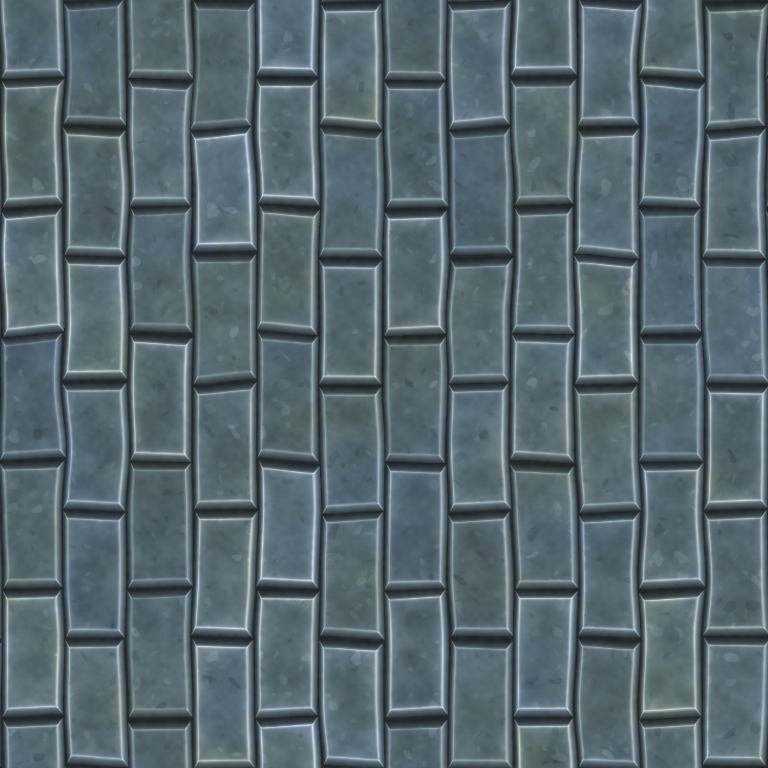
A WebGL 1 fragment shader for this texture:

```glsl
precision highp float;
uniform vec2 u_resolution;

const vec2 GRID = vec2(12.0, 6.0);      // columns and rows of blocks
const float STAGGER = 0.39;             // lift of every even column
const vec2 FACE = vec2(0.405, 0.86);    // half size of the flat face, in column widths
const vec3 SLATE_TINT = vec3(0.825, 1.0, 1.075);
const vec3 SHINE_TINT = vec3(0.93, 1.0, 1.04);

float hash(vec2 p) {
  return fract(sin(dot(p, vec2(127.1, 311.7))) * 43758.5453);
}

float noise(vec2 p) {
  vec2 i = floor(p), f = fract(p);
  f = f * f * (3.0 - 2.0 * f);
  float low = mix(hash(i), hash(i + vec2(1.0, 0.0)), f.x);
  float high = mix(hash(i + vec2(0.0, 1.0)), hash(i + vec2(1.0, 1.0)), f.x);
  return mix(low, high, f.y);
}

float fbm(vec2 p) {
  float sum = 0.0, amp = 0.5;
  for (int i = 0; i < 4; i++) {
    sum += amp * noise(p);
    p = p * 2.03 + 17.3;
    amp *= 0.5;
  }
  return sum / 0.9375;
}

vec2 rotate(vec2 p, float angle) {
  float c = cos(angle), s = sin(angle);
  return vec2(c * p.x - s * p.y, s * p.x + c * p.y);
}

// Scattered ragged flakes: positive where pale, negative where dark
float flakes(vec2 uv, float count, float density, float px) {
  vec2 p = uv * count;
  vec2 id = floor(p);
  vec2 centre = 0.4 + 0.2 * vec2(hash(id + 3.1), hash(id + 8.7));
  vec2 q = rotate(fract(p) - centre, 6.2832 * hash(id + 1.9));
  vec2 radius = vec2(0.2 + 0.16 * hash(id + 5.3), 0.09 + 0.14 * hash(id + 6.1));
  float dist = length(q / radius) - 1.0 + 0.9 * (noise(p * 5.0) - 0.4);
  float soft = 0.1 + px * count / 0.3;
  float mask = 1.0 - smoothstep(-soft, soft, dist);
  float kind = hash(id + 12.4) < 0.55 ? 1.0 : -0.8;
  return mask * kind * step(hash(id + 20.2), density) * (0.4 + 0.6 * hash(id + 31.0));
}

// Brightness of one bevelled block; q is measured from its centre
float blockTone(vec2 q, float faceTone, float glow, float px) {
  vec2 bevel = vec2(q.x < 0.0 ? 0.08 : 0.11, 0.14);
  vec2 d = abs(q) - FACE;
  vec2 s = d / bevel;
  float edge = max(d.x, d.y);
  float slope = max(s.x, s.y);

  // Four slopes lit from the lower right, meeting at mitres
  float soft = px * 8.0;
  float sideTone = q.x < 0.0 ? 0.34 : 0.47;
  float capTone = q.y < 0.0 ? 0.38 : 0.26;
  float tone = mix(capTone, sideTone, smoothstep(-soft, soft, s.x - s.y));
  tone *= mix(1.1, 0.65, smoothstep(0.15, 0.9, slope));
  float ridge = 1.0 - smoothstep(0.0, 0.16 + soft, abs(s.x - s.y));
  tone += 0.17 * ridge * (1.0 - smoothstep(0.5, 1.0, slope));

  // Flat face with a halo towards its rim
  float halo = exp(min(edge, 0.0) / 0.085);
  float inside = 1.0 - smoothstep(-0.5 * px, 0.5 * px, edge);
  tone = mix(tone, faceTone + 0.17 * glow * halo, inside);

  // Worn rim, then the dark seam
  float rim = edge / (0.018 + 0.3 * px);
  tone += (0.08 + 0.17 * glow) * exp(-rim * rim);
  return mix(tone, 0.15, smoothstep(0.72, 1.0, slope) * 0.85);
}

void main() {
  vec2 uv = gl_FragCoord.xy / u_resolution;
  float pixel = 1.0 / min(u_resolution.x, u_resolution.y);
  float px = GRID.x * pixel;

  // Staggered block layout with gently wandering seams
  vec2 p = uv * GRID;
  p += vec2(0.09, 0.05) * (vec2(noise(p * vec2(1.1, 2.0)), noise(p + 41.0)) - 0.5);
  float column = floor(p.x);
  p.y -= STAGGER * (1.0 - mod(column, 2.0));
  vec2 id = mod(vec2(column, floor(p.y)), GRID);
  vec2 q = (fract(p) - 0.5) * vec2(1.0, 2.0);
  q += vec2(0.015, 0.04 * (hash(id + 2.6) - 0.5));
  q = rotate(q, 0.04 * (hash(id + 9.4) - 0.5));

  // Mottled stone, different on each block
  float mottle = fbm(uv * 38.0 + 7.0 * hash(id)) - 0.5;
  float chips = flakes(uv, 31.0, 0.28, pixel) + 0.7 * flakes(uv + 0.37, 57.0, 0.3, pixel);
  float faceTone = 0.393 + 0.04 * (hash(id + 4.2) - 0.5) + 0.13 * mottle + 0.075 * chips;
  float wear = 0.75 + 0.5 * noise(uv * 30.0);
  float glow = mix(0.15, 1.0, hash(id + 15.8)) * wear;
  float tone = blockTone(q, faceTone, glow, px);
  tone += 0.03 * (noise(uv * 150.0) - 0.5);

  // Cool slate tint drifting between green and blue
  vec3 tint = mix(SLATE_TINT, SHINE_TINT, smoothstep(0.38, 0.7, tone));
  float drift = fbm(uv * 13.0 + 60.0) - 0.5 + 0.3 * (hash(id + 27.0) - 0.5);
  tint += vec3(-0.03, 0.0, 0.2) * drift;
  gl_FragColor = vec4(clamp(tone * tint, 0.0, 1.0), 1.0);
}
```
